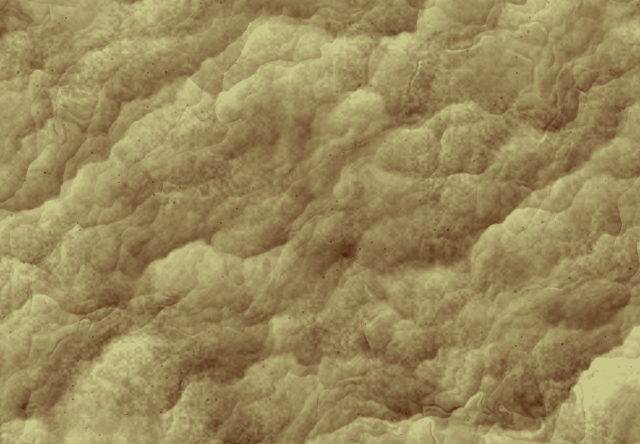
Write a WebGL 2 fragment shader that draws this texture.

```glsl
#version 300 es
precision highp float;

uniform vec2 u_resolution;
out vec4 fragColor;

float hash(vec2 p) {
    return fract(sin(dot(p, vec2(127.1, 311.7))) * 43758.5453);
}

vec2 hash2(vec2 p) {
    return vec2(hash(p), hash(p + 57.3));
}

mat2 rotation(float angle) {
    float c = cos(angle), s = sin(angle);
    return mat2(c, -s, s, c);
}

// Smooth value noise centred on zero
float noise(vec2 p) {
    vec2 cell = floor(p), f = fract(p);
    f = f * f * (3.0 - 2.0 * f);
    float low = mix(hash(cell), hash(cell + vec2(1, 0)), f.x);
    float high = mix(hash(cell + vec2(0, 1)), hash(cell + vec2(1, 1)), f.x);
    return mix(low, high, f.y) - 0.5;
}

float fbm(vec2 p) {
    float sum = 0.0, gain = 0.6;
    for (int i = 0; i < 4; i++) {
        sum += gain * noise(p);
        p = rotation(0.7) * p * 2.03 + 11.7;
        gain *= 0.55;
    }
    return sum;
}

// Lit slope of bulging, tilted cells; sharpness sets how crisp the folds are
float facets(vec2 p, vec2 light, float sharpness) {
    vec2 cell = floor(p), f = fract(p);
    float total = 0.0, weightSum = 0.0;
    for (int y = -1; y <= 1; y++) {
        for (int x = -1; x <= 1; x++) {
            vec2 offset = vec2(x, y);
            vec2 id = cell + offset;
            vec2 toPixel = f - offset - hash2(id);
            float tilt = hash(id + 19.1) - 0.5;
            float weight = exp(-sharpness * dot(toPixel, toPixel));
            total += weight * (dot(toPixel, light) + 0.9 * tilt);
            weightSum += weight;
        }
    }
    return total / weightSum;
}

// Facets stretched along a fold direction
float folds(vec2 p, float angle, vec2 scale, vec2 light, float sharpness) {
    mat2 turn = rotation(angle);
    return facets(turn * p * scale, turn * light, sharpness);
}

// Thin broken lines along the zero contours of noise
float crease(vec2 p, float width) {
    float line = 1.0 - smoothstep(0.0, width, abs(fbm(p)));
    return line * smoothstep(-0.08, 0.2, noise(p * 1.3 + 40.0));
}

float embossedCrease(vec2 p, vec2 light, float scale, float width) {
    vec2 shift = light * 0.0045;
    return crease((p + shift) * scale, width) - crease((p - shift) * scale, width);
}

// Sparse dark pits
float specks(vec2 p, float density) {
    vec2 id = floor(p);
    vec2 centre = 0.3 + 0.4 * hash2(id);
    float radius = mix(0.12, 0.3, hash(id + 8.0));
    float dotMask = 1.0 - smoothstep(radius * 0.5, radius, length(fract(p) - centre));
    return dotMask * step(1.0 - density, hash(id + 3.0));
}

vec3 paperColor(float tone) {
    vec3 shadow = vec3(0.43, 0.31, 0.18);
    vec3 lit = vec3(0.73, 0.70, 0.48);
    return mix(shadow, lit, clamp(tone, -0.45, 1.2));
}

void main() {
    vec2 p = gl_FragCoord.xy / u_resolution.y;
    vec2 light = normalize(vec2(-0.5, 0.85));

    // Ragged fold lines
    vec2 warp = vec2(fbm(p * 5.0), fbm(p * 5.0 + 31.0)) * 0.11;
    warp += vec2(fbm(p * 26.0 + 7.0), fbm(p * 26.0 + 63.0)) * 0.016;
    vec2 q = p + warp + 3.0;
    float sharpness = mix(9.0, 48.0, smoothstep(-0.25, 0.2, noise(p * 6.0 + 90.0)));

    // Crumpled relief, from broad to small
    float tone = 0.57 + 0.36 * fbm(p * 2.6 + 15.0);
    tone += 0.40 * folds(q, 0.70, vec2(3.2, 5.6), light, sharpness);
    tone += 0.38 * folds(q + 5.0, 0.35, vec2(6.5, 9.5), light, sharpness);
    tone += 0.24 * folds(q + 9.0, 1.15, vec2(12.0, 18.0), light, sharpness);
    tone += 0.13 * folds(q + 2.0, 0.60, vec2(26.0, 34.0), light, 16.0);

    // Creases and worn fibres
    tone += 0.24 * embossedCrease(q, light, 4.0, 0.035);
    tone += 0.16 * embossedCrease(q + 6.0, light, 9.0, 0.06);
    float wear = smoothstep(-0.15, 0.35, fbm(p * 7.0 + 70.0));
    tone += mix(0.16, 0.42, wear) * noise(p * 170.0);
    tone += 0.16 * noise(p * 75.0 + 20.0);
    tone -= 0.35 * specks(p * 65.0, 0.025);

    fragColor = vec4(paperColor(tone), 1.0);
}
```
